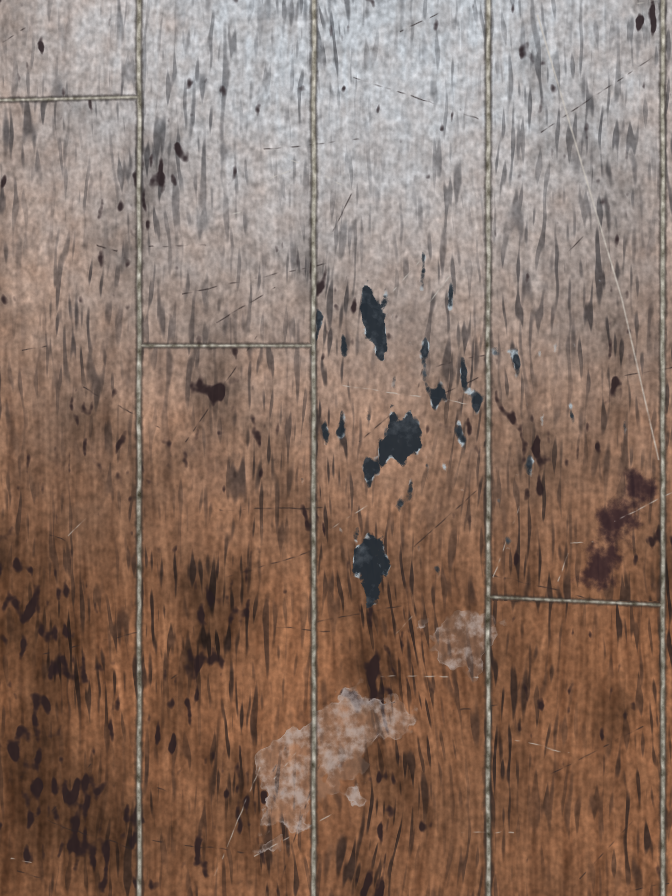
A Shadertoy shader for this texture:

```glsl
vec2 hash2(vec2 p) {
    p = vec2(dot(p, vec2(127.1, 311.7)), dot(p, vec2(269.5, 183.3)));
    return fract(sin(p) * 43758.55);
}

// Gradient noise, roughly -0.6 to 0.6
float noise(vec2 p) {
    vec2 i = floor(p), f = p - i, u = f * f * f * (f * (f * 6.0 - 15.0) + 10.0);
    vec2 e = vec2(0, 1);
    float a = dot(hash2(i) * 2.0 - 1.0, f);
    float b = dot(hash2(i + e.yx) * 2.0 - 1.0, f - e.yx);
    float c = dot(hash2(i + e.xy) * 2.0 - 1.0, f - e.xy);
    float d = dot(hash2(i + e.yy) * 2.0 - 1.0, f - e.yy);
    return mix(mix(a, b, u.x), mix(c, d, u.x), u.y);
}

float fbm(vec2 p) {
    float sum = 0.0, amp = 1.0;
    for (int i = 0; i < 4; i++) {
        sum += amp * noise(p);
        p = mat2(1.6, 1.2, -1.2, 1.6) * p + 5.3;
        amp *= 0.5;
    }
    return sum;
}

float segment(vec2 p, vec2 a, vec2 b) {
    vec2 d = b - a;
    return length(p - a - d * clamp(dot(p - a, d) / dot(d, d), 0.0, 1.0));
}

float inside(float d, float soft) { return 1.0 - smoothstep(-soft, soft, d); }

void mainImage(out vec4 fragColor, in vec2 fragCoord) {
    vec2 p = fragCoord / iResolution.x;
    float px = 1.0 / iResolution.x;
    float rough = fbm(p * 22.0), fine = fbm(p * 75.0);

    // Planks: four seams and a staggered end joint
    float pitch = 0.2598;
    float cell = (p.x - 0.207 + 0.002 * noise(p * vec2(4, 9))) / pitch;
    int column = clamp(int(floor(cell)) + 1, 0, 4);
    float joint = float[5](1.186, 0.819, -1.0, 0.439, -1.0)[column];
    float seam = abs(fract(cell + 0.5) - 0.5) * pitch;
    float end = abs(p.y - joint + 0.006 * (fract(cell) - 0.5) * float(column - 1));
    float gap = min(seam, end + 0.0012) + 0.0016 * fine;
    float id = float(column) + 0.5 * step(joint, p.y);

    // Wood tone with fine drawn-out grain
    vec2 g = p + id * 3.7;
    g.x += 0.03 * noise(g * vec2(6, 2.5)) * (column == 2 ? 2.2 : 1.0);
    float grain = noise(g * vec2(65, 4)) + 0.9 * noise(g * vec2(150, 16));
    vec3 col = mix(vec3(0.40, 0.25, 0.16), vec3(0.60, 0.40, 0.27), 0.5 + 0.8 * grain);
    col *= 1.0 + 0.15 * (hash2(vec2(id, 4)).x - 0.5) + 0.3 * fbm(p * 5.0);

    // Cool window glare, brightest at the top
    float glare = 0.07 + 0.85 * smoothstep(0.35, 1.34, p.y);
    glare *= 1.0 - 1.1 * pow(abs(p.x - 0.55), 2.0) + 0.16 * rough + 0.1 * grain;
    col = mix(col, vec3(0.78, 0.81, 0.84), clamp(glare, 0.0, 0.95));

    // Short open pores, dense in patches and visible through the glare
    float density = smoothstep(-0.5, 0.4, fbm(g * vec2(10, 4)));
    float pores = smoothstep(0.08, 0.3, noise(g * vec2(125, 19)));
    pores = max(pores, smoothstep(0.16, 0.36, noise(g * vec2(78, 11) + 4.0))) * density;
    col = mix(col, mix(vec3(0.17, 0.13, 0.12), vec3(0.33, 0.34, 0.36), glare),
              pores * mix(0.85, 0.62, glare));
    col *= 1.0 + 0.22 * fine + 0.2 * noise(p * vec2(170, 110));

    // Ground-in grime, heaviest at the lower left, broken along the grain
    float corner = 0.35 * exp(-5.0 * dot(p - vec2(0.05, 0.25), p - vec2(0.05, 0.25)));
    float dirt = fbm(p * vec2(8, 5) + 9.0) + corner;
    col *= 1.0 - 0.3 * smoothstep(0.0, 0.7, dirt) * (1.0 - 0.6 * glare);
    float speck = 0.55 * dirt + 0.7 * noise(g * vec2(80, 30)) + 0.5 * rough;
    col = mix(col, vec3(0.16, 0.12, 0.13), 0.85 * smoothstep(0.36, 0.55, speck));
    float stain = segment(p, vec2(0.895, 0.48), vec2(0.94, 0.60)) - 0.018 + 0.04 * rough;
    stain += 0.012 * fine;
    col = mix(col, vec3(0.16, 0.11, 0.14), 0.75 * inside(stain, 0.014));

    // Scattered dark and pale scratches
    for (int i = 0; i < 64; i++) {
        vec2 h = hash2(vec2(i, 17)), k = hash2(vec2(i, 43));
        vec2 a = h * vec2(1, 1.333);
        float angle = 0.4 + 1.8 * (k.x - 0.5);
        vec2 b = a + (0.03 + 0.2 * k.y * k.y) * vec2(cos(angle), sin(angle));
        float d = segment(p + 0.004 * rough, a, b) - 0.0007;
        float worn = smoothstep(-0.15, 0.25, noise(p * 70.0 + h * 30.0));
        vec3 tint = i % 3 == 0 ? vec3(0.78, 0.76, 0.73) : vec3(0.18, 0.15, 0.15);
        col = mix(col, tint, 0.75 * worn * inside(d, px));
    }
    float longScratch = segment(p, vec2(0.80, 1.31), vec2(0.925, 0.89));
    longScratch = min(longScratch, segment(p, vec2(0.925, 0.89), vec2(0.98, 0.65)));
    col = mix(col, vec3(0.80, 0.77, 0.73), (0.65 + fine * 0.5) * inside(longScratch - 0.0012, px));

    // Flaked white paint, thin inside with a brighter rim
    float paint = segment(p, vec2(0.42, 0.13), vec2(0.56, 0.28)) - 0.045;
    paint = min(paint, length(p - vec2(0.69, 0.365)) - 0.037);
    paint += 0.1 * fbm(p * 11.0 + 3.0) + 0.012 * fine;
    float cover = inside(paint, 0.004) * (0.15 + 0.6 * smoothstep(-0.2, 0.5, rough + 0.5 * fine));
    cover += 0.35 * inside(abs(paint) - 0.002, 0.003) * smoothstep(-0.3, 0.2, rough);
    col = mix(col, vec3(0.72, 0.67, 0.65), clamp(cover, 0.0, 0.9));

    // Blue-black gouges with chipped, shiny edges
    float gouge = 1.0;
    for (int i = 0; i < 3; i++) {
        float n = float(i);
        vec2 q = p - vec2(0.57 + 0.025 * sin(2.2 * n - 0.5), 0.856 - 0.182 * n);
        float d = length(q * vec2(1.0, 0.48)) - 0.02;
        gouge = min(gouge, d + 0.03 * noise(p * vec2(45, 17) + n) + 0.008 * fine);
    }
    vec2 around = (p - vec2(0.64, 0.71)) / vec2(0.26, 0.24);
    float chips = 0.27 + 0.2 * dot(around, around) - noise(p * vec2(50, 18) + 2.0) - 0.15 * fine;
    gouge = min(gouge, 0.03 * chips);
    vec3 tar = vec3(0.14, 0.17, 0.20) + 0.25 * max(rough + 0.5 * fine, 0.0);
    col = mix(col, tar, 0.93 * inside(gouge, 0.002));
    float shine = inside(abs(gouge) - 0.0015, 0.002) * smoothstep(0.05, 0.35, noise(p * 65.0));
    col = mix(col, vec3(0.74, 0.79, 0.82), 0.85 * shine);

    // Broken dusty filler between dark plank edges
    col = mix(col, vec3(0.20, 0.18, 0.17), 0.75 * inside(gap - 0.0052, 0.0015 + px));
    float grit = fine + 0.8 * noise(p * vec2(150, 60));
    vec3 filler = vec3(0.56, 0.54, 0.49) + 0.35 * grit + 0.1 * smoothstep(0.4, 1.3, p.y);
    col = mix(col, filler, inside(gap - 0.003 - 0.001 * grit, 0.0006 + px));

    fragColor = vec4(clamp(col, 0.0, 1.0), 1.0);
}
```
